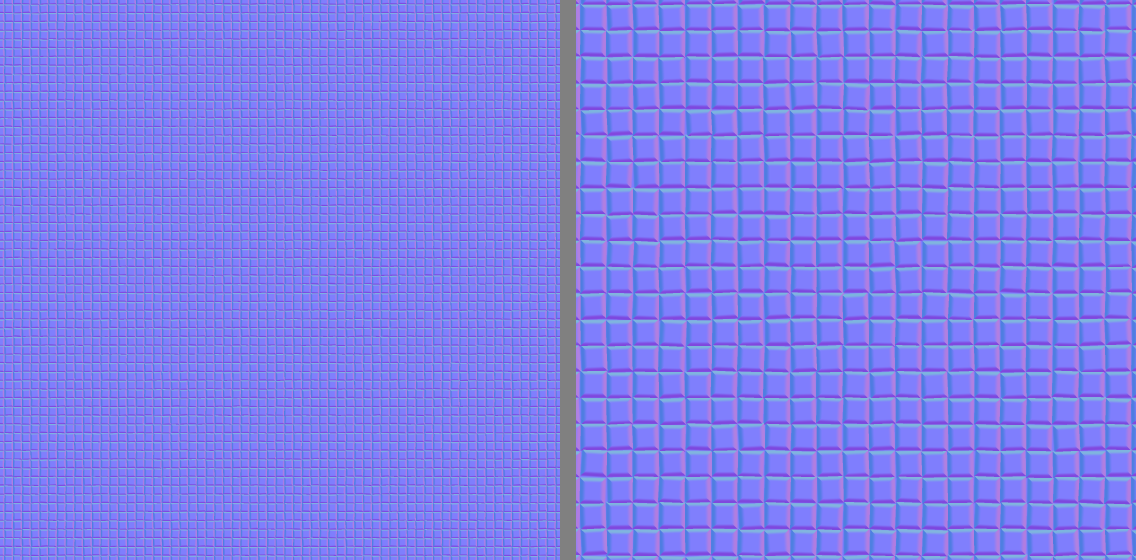
Left, the full canvas; right, a detail of the centre.
This texture map is drawn by a Shadertoy shader. Its source:

```glsl
// Tangent-space normal map of a small square mosaic, 64 by 64 raised tiles.
// Each tile is a slightly shifted, turned box; its soft bevel tilts the normal outward.
// The nearest tile wins, and a small sample grid in each pixel smooths the edges.

const float TILES = 64.0;

vec4 hash4(vec2 cell) {
    float seed = dot(cell, vec2(12.9898, 78.233));
    return fract(sin(seed + vec4(0.0, 1.7, 3.1, 5.3)) * 43758.5453);
}

// Softened normal at p, measured in tile units; tile centres lie on whole numbers.
vec3 mosaicNormal(vec2 p) {
    vec2 home = floor(p + 0.5);
    float nearest = 10.0;
    float bevelWidth = 0.0;
    float steepness = 0.0;
    vec2 outward = vec2(0.0);
    vec2 lean = vec2(0.0);

    for (int y = -1; y <= 1; y++)
    for (int x = -1; x <= 1; x++) {
        vec2 cell = home + vec2(x, y);
        vec4 rnd = hash4(mod(cell, TILES)) - 0.5;

        // Uneven laying: shift, turn and size of the tile
        float angle = rnd.z * 0.12;
        float c = cos(angle), s = sin(angle);
        mat2 turn = mat2(c, -s, s, c);
        vec2 q = turn * (p - cell - rnd.xy * 0.07);
        vec2 edge = abs(q) - vec2(0.45, 0.46) - rnd.w * 0.02;
        float dist = max(edge.x, edge.y);

        if (dist < nearest) {
            bool upright = edge.x > edge.y;
            nearest = dist;
            // Upright edges are broader and gentler than level ones
            bevelWidth = upright ? 0.20 : 0.15;
            steepness = upright ? 0.39 : 0.43;
            outward = (upright ? vec2(sign(q.x), 0.0) : vec2(0.0, sign(q.y))) * turn;
            lean = rnd.yw * 0.015;
        }
    }

    // Rounded bevel between the flat face and the groove floor
    float bevel = smoothstep(-bevelWidth, -0.02, nearest)
                * (1.0 - smoothstep(0.02, 0.09, nearest));
    vec2 tilt = outward * bevel * steepness + lean * (1.0 - bevel);
    return vec3(tilt, 1.0 - 0.58 * length(tilt));
}

void mainImage(out vec4 fragColor, in vec2 fragCoord) {
    // Average a 3 by 3 grid of samples over the pixel
    vec3 normal = vec3(0.0);
    for (int j = -1; j <= 1; j++)
    for (int i = -1; i <= 1; i++) {
        vec2 uv = (fragCoord + vec2(i, j) / 3.0) / iResolution.xy;
        normal += mosaicNormal(uv * TILES);
    }
    normal /= 9.0;

    // Pack the signed normal into colour
    fragColor = vec4(normal * 0.5 + vec3(0.5, 0.495, 0.495), 1.0);
}
```
